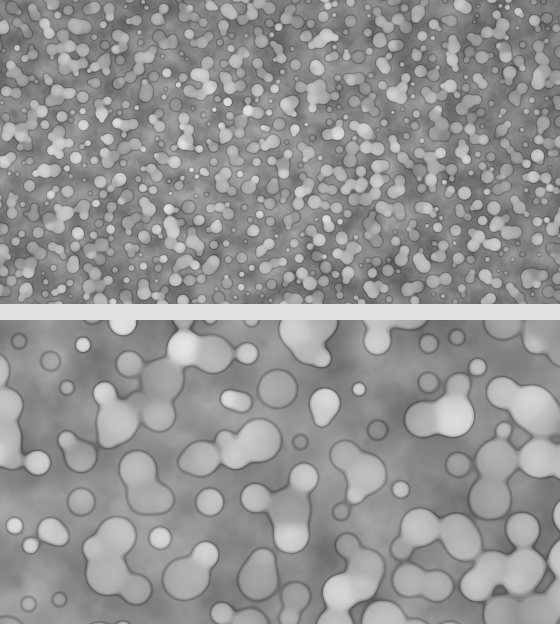
Top: the whole. Bottom: its middle third, enlarged.
This texture is drawn by a Shadertoy shader. Its source:

```glsl
#define CELLS 23.0         // disc cells per canvas height
#define RADIUS_MIN 0.13    // disc radii, in cells
#define RADIUS_MAX 0.53
#define JITTER 0.90
#define BLEND 8.5          // higher gives thinner necks between discs
#define RIM_WIDTH 0.055
#define RIM_DARK 0.13
#define GROUND_TONE 0.525
#define GROUND_MOTTLE 0.34
#define BLOB_TONE 0.685
#define BLOB_VARIATION 0.22
#define VIGNETTE 0.13

// Integer hash: three random values in 0..1 per lattice point
vec3 hash3(vec2 cell) {
    uvec3 v = uvec3(uvec2(ivec2(cell)), 77u) * 1664525u + 1013904223u;
    v.x += v.y * v.z;
    v.y += v.z * v.x;
    v.z += v.x * v.y;
    v ^= v >> 16u;
    v.x += v.y * v.z;
    v.y += v.z * v.x;
    v.z += v.x * v.y;
    return vec3(v >> 8u) / 16777216.0;
}

float valueNoise(vec2 p) {
    vec2 i = floor(p), f = fract(p);
    f = f * f * (3.0 - 2.0 * f);
    float low = mix(hash3(i).x, hash3(i + vec2(1, 0)).x, f.x);
    float high = mix(hash3(i + vec2(0, 1)).x, hash3(i + vec2(1, 1)).x, f.x);
    return mix(low, high, f.y);
}

float fbm(vec2 p) {
    float sum = 0.0, amplitude = 0.5;
    for (int octave = 0; octave < 4; octave++) {
        sum += amplitude * valueNoise(p);
        p = mat2(1.6, 1.2, -1.2, 1.6) * p + 17.3;
        amplitude *= 0.5;
    }
    return sum / 0.9375;
}

// Smooth union of scattered discs: x = distance in cells, y = blended tone
vec2 blobs(vec2 p) {
    vec2 home = floor(p);
    float weightSum = 0.0, toneSum = 0.0;
    for (int y = -2; y <= 2; y++) {
        for (int x = -2; x <= 2; x++) {
            vec2 cell = home + vec2(x, y);
            vec3 rnd = hash3(cell);
            vec2 center = cell + 0.5 + JITTER * (rnd.xy - 0.5);
            float radius = mix(RADIUS_MIN, RADIUS_MAX, rnd.z);
            float weight = exp(-BLEND * (length(p - center) - radius));
            weightSum += weight;
            toneSum += weight * hash3(cell + 311.0).x;
        }
    }
    return vec2(-log(weightSum) / BLEND, toneSum / weightSum);
}

void mainImage(out vec4 fragColor, in vec2 fragCoord) {
    vec2 uv = fragCoord / iResolution.xy;
    vec2 p = fragCoord / iResolution.y * CELLS;
    float pixel = CELLS / iResolution.y;

    // Cloudy ground
    float mottle = fbm(p * 0.85 + 40.0) - 0.5;
    float ground = GROUND_TONE + GROUND_MOTTLE * mottle;

    // Pale blobs with soft inner shading
    vec2 blob = blobs(p);
    float cloud = valueNoise(p * 0.8 + 91.0) - 0.5;
    float pale = BLOB_TONE + BLOB_VARIATION * (blob.y - 0.5 + 0.7 * cloud);
    pale += 0.08 * mottle + 0.035 * smoothstep(0.0, 0.35, -blob.x);
    float inside = smoothstep(0.5 * pixel, -0.5 * pixel, blob.x);
    float tone = mix(ground, pale, inside);

    // Thin dark rim
    float rim = 1.0 - smoothstep(0.0, RIM_WIDTH + 0.5 * pixel, abs(blob.x));
    tone -= RIM_DARK * rim;

    // Broad light, strongest left of the middle
    vec2 fromLight = (uv - vec2(0.38, 0.43)) * vec2(1.25, 1.2);
    tone *= 1.05 - VIGNETTE * smoothstep(0.0, 0.8, length(fromLight));

    fragColor = vec4(vec3(clamp(tone, 0.0, 1.0)), 1.0);
}
```
